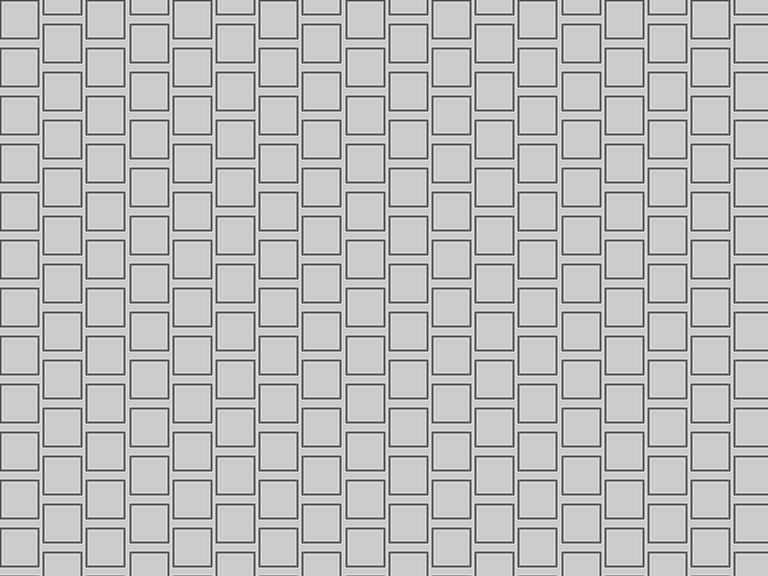
Write a Shadertoy shader that draws this pattern.

```glsl
float sinc(float x) {
    float a = 3.14159265 * max(abs(x), 1e-3);
    return sin(a) / a;
}

// Windowed sinc: a soft line core with a faint bright fringe
float lineProfile(float x) {
    return abs(x) < 3.0 ? sinc(x) * sinc(x / 3.0) : 0.0;
}

float boxDistance(vec2 p, float halfSize) {
    vec2 d = abs(p) - halfSize;
    return length(max(d, 0.0)) + min(max(d.x, d.y), 0.0);
}

void mainImage(out vec4 fragColor, in vec2 fragCoord) {
    // Canvas is 576 units tall, measured down from the top edge
    vec2 p = vec2(fragCoord.x, iResolution.y - fragCoord.y) * 576.0 / iResolution.y;
    float softness = max(1.5, 576.0 / iResolution.y);
    float ink = 0.0;

    // Sum the outlines of this column and its neighbours
    float nearest = floor(p.x / 43.2);
    for (float i = -1.0; i <= 1.0; i++) {
        float column = nearest + i;
        float left = floor(43.2 * column + 0.5);

        // Odd columns drop by half a row
        float drop = 24.0 * mod(column, 2.0);
        vec2 q = vec2(p.x - left - 19.5, mod(p.y - drop + 4.5, 48.0) - 24.0);
        ink += lineProfile(boxDistance(q, 19.0) / softness) / softness;
    }

    vec3 paper = vec3(0.8);
    fragColor = vec4(clamp(paper * (1.0 - ink), 0.0, 1.0), 1.0);
}
```
